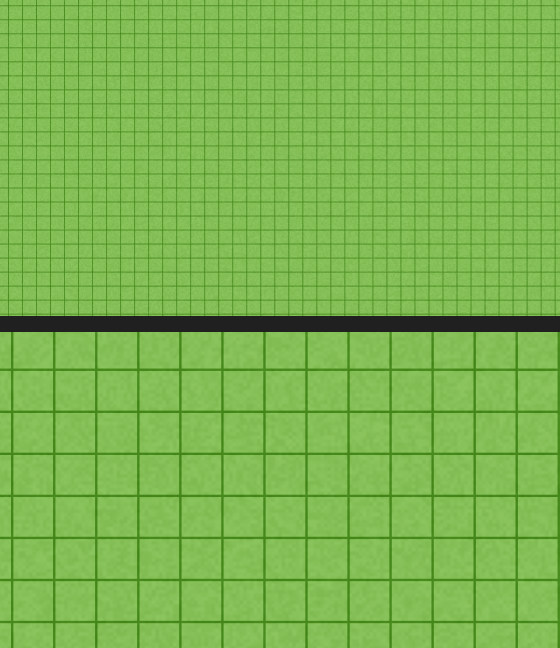
Top: the whole. Bottom: its middle third, enlarged.
Write a Shadertoy shader that draws this pattern.

```glsl
// Thin dark green square grid on a grainy leaf green sheet.
// Lines are box-filtered distances to a repeated axis; the grain is
// two octaves of value noise, which also varies the ink along each line.

const float PITCH = 0.04435;                   // cell size, in canvas heights
const float LINE_WIDTH = 0.0025;
const vec2 GRID_OFFSET = vec2(-0.0164, -0.0062); // one crossing, from the centre
const vec3 SHEET = vec3(0.522, 0.751, 0.341);
const vec3 INK = vec3(0.27, 0.53, 0.10);

float hash(vec2 p) {
    vec3 q = fract(p.xyx * 0.1031);
    q += dot(q, q.yzx + 33.33);
    return fract((q.x + q.y) * q.z);
}

float valueNoise(vec2 p) {
    vec2 cell = floor(p);
    vec2 f = fract(p);
    f = f * f * (3.0 - 2.0 * f);
    float low = mix(hash(cell), hash(cell + vec2(1.0, 0.0)), f.x);
    float high = mix(hash(cell + vec2(0.0, 1.0)), hash(cell + 1.0), f.x);
    return mix(low, high, f.y);
}

// Signed distance to the nearest line of a repeated set.
float lineDistance(float x, float pitch) {
    return (fract(x / pitch + 0.5) - 0.5) * pitch;
}

// Share of a pixel, centred d from the line's axis, that the line covers.
float lineCoverage(float d, float width, float pixel) {
    float right = min(d + 0.5 * pixel, 0.5 * width);
    float left = max(d - 0.5 * pixel, -0.5 * width);
    return clamp((right - left) / pixel, 0.0, 1.0);
}

float gridCoverage(vec2 p, float pitch, float width, float pixel) {
    float across = lineCoverage(lineDistance(p.x, pitch), width, pixel);
    float down = lineCoverage(lineDistance(p.y, pitch), width, pixel);
    return 1.0 - (1.0 - across) * (1.0 - down);
}

// Fine and softer speckle, centred on zero.
float paperGrain(vec2 p) {
    return 0.7 * valueNoise(p * 270.0) + 0.3 * valueNoise(p * 120.0 + 17.0) - 0.5;
}

void mainImage(out vec4 fragColor, in vec2 fragCoord) {
    float pixel = 1.0 / iResolution.y;
    vec2 p = (fragCoord - 0.5 * iResolution.xy) * pixel;

    // Sheet with grain
    float grain = paperGrain(p + 4.0);
    vec3 color = SHEET + grain * vec3(0.065, 0.055, 0.065);

    // Ruled lines with slightly uneven ink
    float ink = gridCoverage(p - GRID_OFFSET, PITCH, LINE_WIDTH, pixel);
    ink *= 0.93 + 0.14 * valueNoise(p * 90.0 + 400.0);
    color = mix(color, INK + 0.04 * grain, clamp(ink, 0.0, 1.0));

    fragColor = vec4(color, 1.0);
}
```
